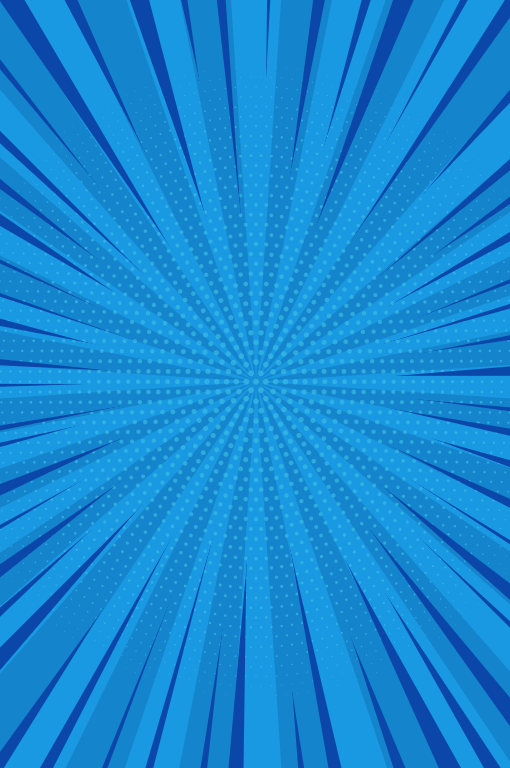
Write a WebGL 1 fragment shader that draws this background.

```glsl
precision highp float;

uniform vec2 u_resolution;

#define CENTER vec2(0.502, 0.503)
#define RAYS 24.0
#define SPIKES 54.0
#define SPIKE_PHASE 0.025
#define SPIKE_JITTER 0.28
#define RING_GAP 0.0128
#define DOT_RADIUS 0.0038
#define DOT_REACH 0.42
#define DARK_RAY vec3(0.08, 0.52, 0.80)
#define LIGHT_RAY vec3(0.10, 0.60, 0.89)
#define DOT_COLOR vec4(0.22, 0.74, 0.89, 0.7)
#define SPIKE_COLOR vec3(0.04, 0.28, 0.66)

const float TAU = 6.283185;

float hash(float n) {
  return fract(sin(n * 12.9898 + 4.137) * 43758.5453);
}

// Coverage of a shape from its signed distance, one pixel soft
float fill(float d) {
  return clamp(0.5 - d * u_resolution.y, 0.0, 1.0);
}

vec2 direction(float angle) {
  return vec2(sin(angle), cos(angle));
}

// Even wedges, with a light one pointing straight up
float rayDistance(float radius, float angle) {
  float period = TAU / RAYS;
  float wave = abs(fract(angle / period + 0.5) - 0.5);
  return (wave - 0.25) * period * radius;
}

// Dots on concentric rings, shrinking outwards
float dotDistance(vec2 p, float radius, float angle) {
  float ring = floor(radius / RING_GAP + 0.5);
  float cell = TAU / max(6.0 * ring, 1.0);
  float shift = 0.5 * mod(ring, 2.0);
  float dotAngle = (floor(angle / cell + 0.5 - shift) + shift) * cell;
  vec2 dotCenter = ring * RING_GAP * direction(dotAngle);
  float fade = max(1.0 - radius / DOT_REACH, 0.0);
  return length(p - dotCenter) - DOT_RADIUS * pow(fade, 0.65);
}

// Thin triangles opening outwards, alternately long and short
float spikeDistance(vec2 p, float angle) {
  float cell = TAU / SPIKES;
  float nearest = floor((angle - SPIKE_PHASE) / cell + 0.5);
  float d = 1.0;
  for (int i = -1; i <= 1; i++) {
    float slot = nearest + float(i);
    float id = mod(slot + 0.5, SPIKES);
    float jitter = (hash(id) - 0.5) * 2.0 * SPIKE_JITTER;
    vec2 axis = direction((slot + jitter) * cell + SPIKE_PHASE);
    float upright = axis.y * axis.y;
    float inset = 0.6 * (1.0 - mod(floor(id), 2.0)) + 0.4 * hash(id + 71.0);
    float tip = 0.18 + 0.03 * upright + (0.06 + 0.15 * upright) * inset;
    float slope = mix(0.014, 0.044, hash(id + 137.0));
    float along = dot(p, axis);
    float across = abs(p.x * axis.y - p.y * axis.x);
    d = min(d, across - slope * (along - tip));
  }
  return d;
}

void main() {
  vec2 p = (gl_FragCoord.xy - CENTER * u_resolution) / u_resolution.y;
  float radius = length(p);
  float angle = atan(p.x, p.y + 1e-6);

  vec3 color = mix(DARK_RAY, LIGHT_RAY, fill(rayDistance(radius, angle)));
  float dots = fill(dotDistance(p, radius, angle)) * step(radius, DOT_REACH);
  color = mix(color, DOT_COLOR.rgb, DOT_COLOR.a * dots);
  color = mix(color, SPIKE_COLOR, fill(spikeDistance(p, angle)));

  gl_FragColor = vec4(color, 1.0);
}
```
